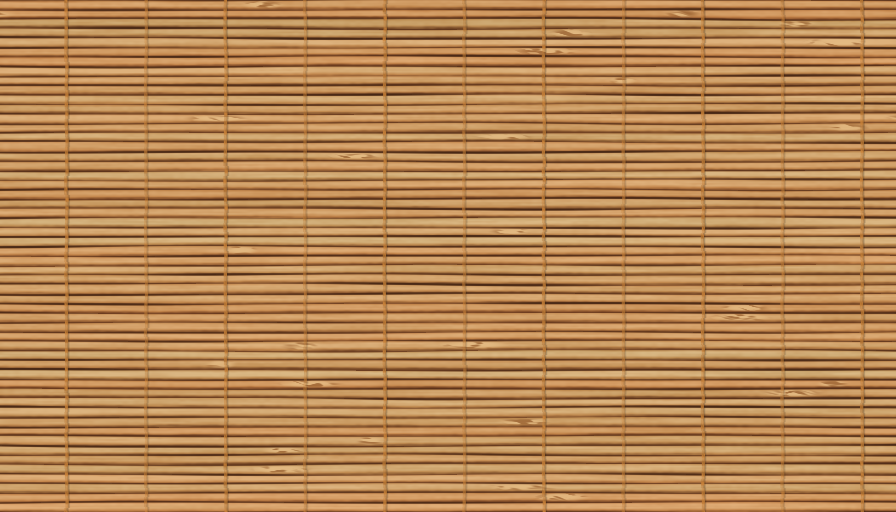
Write a Shadertoy shader that draws this texture.

```glsl
// Bamboo blind: rows of thin rounded slats bound by vertical threads.
#define SLATS 54.0            // slats down the canvas
#define THREAD_START 0.0742   // first thread, share of the width
#define THREAD_STEP 0.0888    // thread spacing, share of the width
#define THREAD_HALF 0.0032    // thread half width, share of the height
#define BEND 0.26             // waviness of slat edges, in slats
#define KNOT_CHANCE 0.10
#define DARK vec3(0.46, 0.27, 0.14)
#define MID vec3(0.76, 0.54, 0.31)
#define LIGHT vec3(0.85, 0.68, 0.47)
#define GAP vec3(0.35, 0.19, 0.10)
#define THREAD vec3(0.76, 0.49, 0.21)

float hash(vec2 p) {
    vec3 q = fract(vec3(p.xyx) * 0.1031);
    q += dot(q, q.yzx + 33.33);
    return fract((q.x + q.y) * q.z);
}

float noise(vec2 p) {
    vec2 i = floor(p), f = fract(p);
    f = f * f * (3.0 - 2.0 * f);
    return mix(mix(hash(i), hash(i + vec2(1, 0)), f.x),
               mix(hash(i + vec2(0, 1)), hash(i + vec2(1, 1)), f.x), f.y);
}

// Height of the edge below a slat, in slats
float edgeHeight(float row, float x) {
    return row + BEND * (noise(vec2(x * 2.3 + 17.0 * hash(vec2(row, 3.0)), row * 5.0)) - 0.5);
}

// Wood tone from shadow (0) through body (0.5) to highlight (1)
vec3 woodRamp(float level) {
    return level < 0.5 ? mix(DARK, MID, clamp(level * 2.0, 0.0, 1.0))
                       : mix(MID, LIGHT, clamp(level * 2.0 - 1.0, 0.0, 1.15));
}

// Elongated knot mask; at most one knot in each cell along a slat
float knotMask(float row, float x, float t) {
    float u = x / 0.34 + hash(vec2(row, 41.0));
    vec2 cell = vec2(floor(u), row);
    float present = step(hash(cell + 71.0), KNOT_CHANCE);
    float halfLength = mix(0.08, 0.24, hash(cell + 13.0));
    vec2 d = vec2((fract(u) - 0.5) / halfLength, (t - 0.55) / 0.5);
    return present * (1.0 - smoothstep(0.3, 1.0, length(d)));
}

void mainImage(out vec4 fragColor, in vec2 fragCoord) {
    vec2 uv = fragCoord / iResolution.xy;
    float aspect = iResolution.x / iResolution.y;
    float x = uv.x * aspect;
    float pixel = 1.0 / iResolution.y;

    // Find the slat between two bent edges
    float y = uv.y * SLATS;
    float row = floor(y);
    if (y < edgeHeight(row, x)) row -= 1.0;
    else if (y > edgeHeight(row + 1.0, x)) row += 1.0;
    float below = y - edgeHeight(row, x);
    float above = edgeHeight(row + 1.0, x) - y;
    float t = below / (below + above);

    // Rounded shading, tone of the slat and lengthwise grain
    float slatTone = hash(vec2(row, 9.0)) - 0.5;
    float fibre = noise(vec2(x * 14.0 + row * 7.7, y * 5.0)) - 0.5;
    float streak = noise(vec2(x * 3.0 + row * 3.1, y * 2.0)) - 0.5;
    float fleck = noise(vec2(x * 90.0, y * 4.0)) - 0.5;
    float level = mix(0.16, 0.90, smoothstep(0.06, 0.50, t));
    level -= 0.36 * smoothstep(0.72, 1.0, t);
    level += 0.24 * slatTone + 0.20 * fibre + 0.22 * streak + 0.09 * fleck;
    vec3 color = woodRamp(level);

    // Some slats lean orange, others straw
    float hue = hash(vec2(row, 23.0)) - 0.5 + 0.5 * streak;
    color *= 1.0 + hue * vec3(0.03, -0.06, -0.10);

    // Pale knots with torn dark fibres
    float knot = knotMask(row, x, t);
    float torn = noise(vec2(x * 55.0 + t * 2.0, y * 4.5 + 3.0 * noise(vec2(x * 25.0, row))));
    vec3 knotColor = mix(vec3(0.60, 0.38, 0.19), vec3(0.90, 0.74, 0.52), smoothstep(0.2, 0.55, torn));
    color = mix(color, knotColor, 0.75 * knot * smoothstep(0.05, 0.35, t));

    // Dark gaps of uneven width and depth
    float edgeRow = below < above ? row : row + 1.0;
    float gapNoise = noise(vec2(x * 3.5 + edgeRow * 9.1, edgeRow * 4.0));
    float gapHalf = 0.03 + 0.09 * gapNoise;
    float soft = max(0.07, 0.6 * pixel * SLATS);
    float gap = 1.0 - smoothstep(gapHalf - soft, gapHalf + soft, min(below, above));
    color = mix(color, GAP * mix(1.15, 0.75, gapNoise), gap * mix(0.65, 0.95, gapNoise));

    // Binding threads: faint over the slats, bright loops across the gaps
    float column = floor((uv.x - THREAD_START) / THREAD_STEP + 0.5);
    float jitter = 0.0024 * (hash(vec2(column, edgeRow)) - 0.5);
    float dx = x - (THREAD_START + column * THREAD_STEP) * aspect - jitter;
    float strength = mix(1.0, 0.7, mod(column + 2.0, 2.0));
    float edge = max(0.0012, 0.6 * pixel);
    float cord = 1.0 - smoothstep(THREAD_HALF - edge, THREAD_HALF + edge, abs(dx));
    float shadow = 1.0 - smoothstep(0.0, 0.004, abs(dx - THREAD_HALF));
    float loopMask = 1.0 - smoothstep(0.10, 0.32, min(below, above));
    float twist = 0.86 + 0.22 * noise(vec2(dx * 300.0 + y * 3.0, y * 3.0 + column));
    color *= 1.0 - 0.22 * strength * shadow;
    color = mix(color, THREAD * twist, cord * strength * mix(0.42, 0.85, loopMask));

    fragColor = vec4(clamp(color, 0.0, 1.0), 1.0);
}
```
